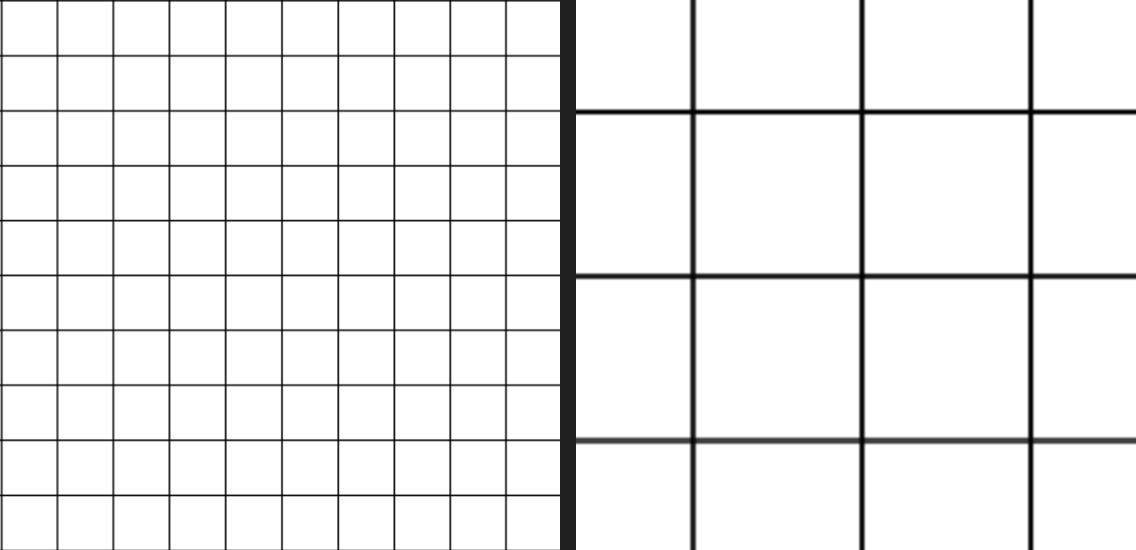
Left: the whole. Right: its middle third, enlarged.
Reproduce this pattern procedurally as a Shadertoy shader.

```glsl
// Ten by ten grid of thin black lines on white, with line softness drifting across the sheet.

const float TAU = 6.2831853;

// Periodic wave over the line index, equal to 1 at the peak index
vec2 wave(vec2 index, vec2 peak, vec2 period) {
    return cos(TAU * (index - peak) / period);
}

void mainImage(out vec4 fragColor, in vec2 fragCoord) {
    // Cell coordinates, rows counted from the top
    vec2 uv = fragCoord / iResolution.xy;
    vec2 cell = 10.0 * vec2(uv.x, 1.0 - uv.y);
    vec2 pixel = 10.0 / iResolution.xy;

    // Nearest column and row line, each slightly off its even place
    vec2 index = floor(cell + 0.5);
    vec2 drift = vec2(-0.009, 0.007) * wave(index, vec2(2.0), vec2(10.0));
    vec2 dist = abs(cell - index - vec2(0.033, 0.010) - drift);

    // Softer lines are wider and paler, crisp ones narrow and black
    vec2 softness = 0.5 + 0.5 * wave(index, vec2(1.0, 1.5), vec2(10.0, 5.0));
    vec2 halfWidth = mix(vec2(0.0145), vec2(0.019), softness);
    vec2 strength = mix(vec2(1.0), vec2(0.74), softness);

    // Smoothed ink of both line families
    vec2 edge = max(pixel, vec2(0.012));
    vec2 ink = strength * (1.0 - smoothstep(halfWidth - edge, halfWidth + edge, dist));

    // Overlay the lines on white paper
    float paper = (1.0 - ink.x) * (1.0 - ink.y);
    fragColor = vec4(mix(vec3(0.01), vec3(1.0), paper), 1.0);
}
```
